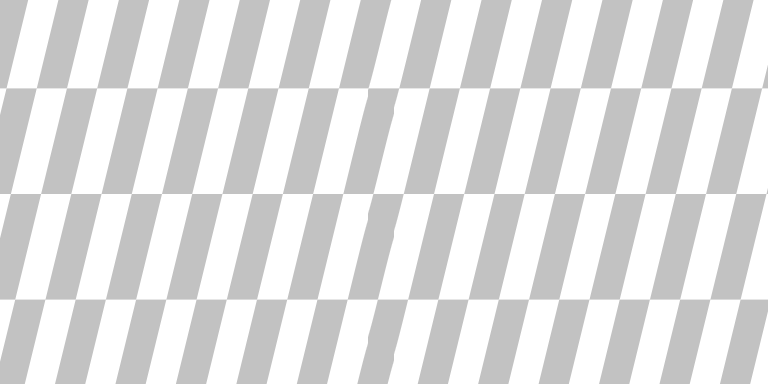
This pattern is drawn by a WebGL 1 fragment shader. Its source:

```glsl
precision highp float;

uniform vec2 u_resolution;

// Lengths are fractions of the canvas height, measured from the top left.
const vec3 GREY = vec3(0.76);
const vec3 WHITE = vec3(1.0);
const float PERIOD = 0.15742;      // one grey and one white bar
const float FIRST_EDGE = 0.1521;   // left edge of a bar on the top border
const float SLANT = 0.245;         // leftward drift per unit of descent
const float ROW_HEIGHT = 0.275;
const float FIRST_ROW_END = 0.2302;
const float LEFT_SEAM = 0.9583;
const float RIGHT_SEAM = 1.026;
const float SEAM_JOG = 0.0021;
const float SEAM_FADE = 0.01;

// Antialiased square wave: +1 in the first half of each period, -1 in the second.
float squareWave(float position, float period, float pixel) {
  float edge = 0.25 - abs(fract(position / period + 0.25) - 0.5);
  return clamp(2.0 * edge * period / pixel, -1.0, 1.0);
}

// Small sideways step that fades out on both sides of a vertical seam.
float seamJog(float x, float seam) {
  float d = x - seam;
  return SEAM_JOG * sign(d) * exp(-abs(d) / SEAM_FADE);
}

void main() {
  float pixel = 1.0 / u_resolution.y;
  vec2 p = gl_FragCoord.xy * pixel;
  p.y = 1.0 - p.y;

  // Slanted bars, with slight flaws in the edges at the seams
  float x = p.x + seamJog(p.x, LEFT_SEAM) + seamJog(p.x, RIGHT_SEAM);
  float bars = squareWave(x + SLANT * p.y - FIRST_EDGE, PERIOD, pixel);

  // Alternate rows swap the two colours
  float rows = squareWave(p.y - FIRST_ROW_END, 2.0 * ROW_HEIGHT, pixel);
  float greyCover = 0.5 - 0.5 * bars * rows;

  gl_FragColor = vec4(mix(WHITE, GREY, greyCover), 1.0);
}
```
